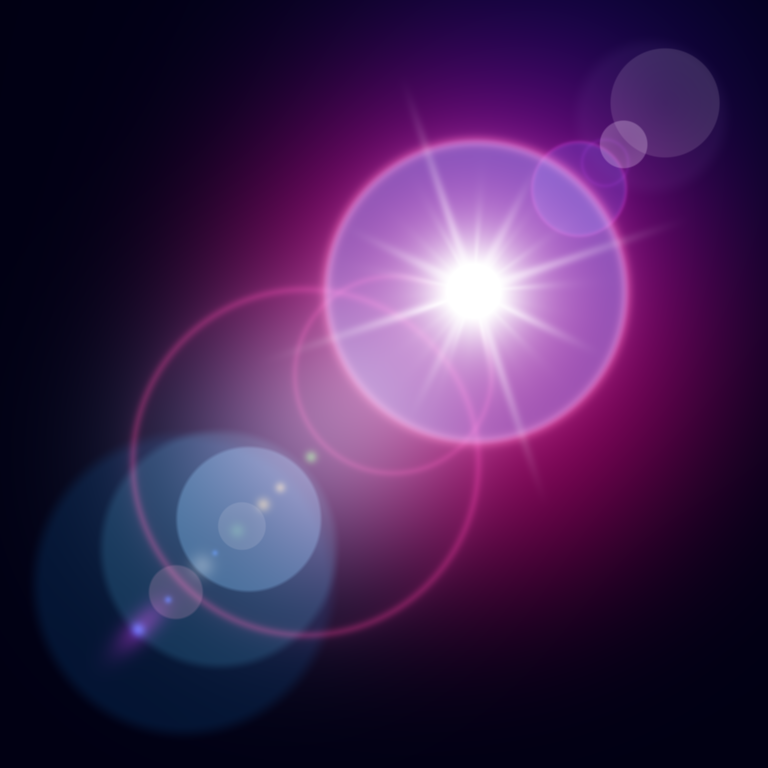
Write a three.js fragment shader that draws this background.

```glsl
// A bright star with a diagonal lens flare over a magenta and violet glow.
// Soft gaussians build the haze; discs, rings and tapered rays are
// screen-blended on top, with all lens ghosts centred on one diagonal axis.
varying vec2 vUv;

const float PI = 3.14159265;
const vec2 STAR = vec2(0.617, 0.621);

vec3 screenBlend(vec3 base, vec3 light) {
  return 1.0 - (1.0 - base) * (1.0 - clamp(light, 0.0, 1.0));
}

float glow(vec2 p, vec2 center, float radius) {
  vec2 d = (p - center) / radius;
  return exp(-dot(d, d));
}

// Filled ghost, slightly brighter toward its rim.
float disc(vec2 p, float axis, float radius, float blur) {
  float d = length(p - vec2(axis));
  float fill = 1.0 - smoothstep(radius - blur, radius + blur, d);
  return fill * mix(0.82, 1.0, min(d / radius, 1.0));
}

// Narrow bright line surrounded by a faint wider halo.
float ring(vec2 p, float axis, float radius, float width) {
  float d = abs(length(p - vec2(axis)) - radius) / width;
  return 0.7 * exp(-d * d) + 0.3 * exp(-d * 0.55);
}

// Two opposite tapered beams through the origin.
float ray(vec2 p, float angle, float reach, float width) {
  vec2 dir = vec2(cos(angle), sin(angle));
  float along = abs(dot(p, dir)) / reach;
  float across = (p.x * dir.y - p.y * dir.x) / width;
  float fade = max(1.0 - along, 0.0);
  return exp(-across * across) * fade * sqrt(fade);
}

vec3 backdrop(vec2 p) {
  vec2 d = p - vec2(0.60, 0.56);
  float red = exp(-pow(dot(d, d) / 0.11, 1.5));
  vec3 color = vec3(0.002, 0.0, 0.075);
  color += vec3(0.58, 0.0, 0.25) * red;
  color += vec3(0.06, 0.025, 0.24) * glow(p, vec2(0.70, 0.80), 0.31);
  color = screenBlend(color, vec3(0.17, 0.27, 0.34) * glow(p, vec2(0.36, 0.40), 0.19));
  return screenBlend(color, vec3(0.28, 0.33, 0.38) * glow(p, vec2(0.47, 0.48), 0.14));
}

vec3 lensGhosts(vec3 color, vec2 p) {
  // Blue discs at the lower left
  color = screenBlend(color, vec3(0.008, 0.075, 0.13) * disc(p, 0.239, 0.194, 0.012));
  color = screenBlend(color, vec3(0.055, 0.13, 0.17) * disc(p, 0.285, 0.153, 0.008));
  color = screenBlend(color, vec3(0.15, 0.24, 0.34) * disc(p, 0.324, 0.094, 0.003));
  color = screenBlend(color, vec3(0.13, 0.12, 0.12) * disc(p, 0.315, 0.031, 0.0015));
  color = screenBlend(color, vec3(0.20, 0.12, 0.15) * disc(p, 0.229, 0.035, 0.002));

  // Violet and grey discs at the upper right
  color = screenBlend(color, vec3(0.045, 0.035, 0.06) * disc(p, 0.848, 0.097, 0.012));
  color = screenBlend(color, vec3(0.13, 0.12, 0.13) * disc(p, 0.866, 0.071, 0.0015));
  color = screenBlend(color, vec3(0.26, 0.23, 0.27) * disc(p, 0.812, 0.031, 0.0015));
  color = screenBlend(color, vec3(0.04, 0.09, 0.25) * disc(p, 0.754, 0.061, 0.004));

  // Thin coloured rings
  color = screenBlend(color, vec3(0.30, 0.06, 0.16) * ring(p, 0.398, 0.225, 0.006));
  color = screenBlend(color, vec3(0.25, 0.05, 0.13) * ring(p, 0.512, 0.128, 0.005));
  color = screenBlend(color, vec3(0.20, 0.04, 0.17) * ring(p, 0.754, 0.061, 0.003));
  return screenBlend(color, vec3(0.08, 0.02, 0.13) * ring(p, 0.788, 0.030, 0.003));
}

vec3 sparks(vec3 color, vec2 p) {
  const vec3 GREEN = vec3(0.22, 0.50, 0.16);
  const vec3 AMBER = vec3(0.50, 0.40, 0.12);
  const vec3 BLUE = vec3(0.12, 0.25, 0.80);
  color = screenBlend(color, GREEN * glow(p, vec2(0.405), 0.008));
  color = screenBlend(color, AMBER * glow(p, vec2(0.365), 0.007));
  color = screenBlend(color, AMBER * glow(p, vec2(0.343), 0.009));
  color = screenBlend(color, GREEN * 0.4 * glow(p, vec2(0.309), 0.010));
  color = screenBlend(color, BLUE * 0.6 * glow(p, vec2(0.280), 0.004));
  color = screenBlend(color, vec3(0.25) * glow(p, vec2(0.263), 0.016));
  color = screenBlend(color, BLUE * 0.8 * glow(p, vec2(0.219), 0.005));
  color = screenBlend(color, BLUE * glow(p, vec2(0.180), 0.009));

  // Violet smear stretched along the flare axis
  vec2 axis = vec2(p.x + p.y, p.y - p.x) * 0.7071;
  vec2 smear = (axis - vec2(0.262, 0.0)) / vec2(0.045, 0.018);
  return screenBlend(color, vec3(0.32, 0.06, 0.36) * exp(-dot(smear, smear)));
}

vec3 star(vec3 color, vec2 p) {
  vec2 q = p - STAR;
  float r = length(q);
  float angle = atan(q.y, q.x);
  color = screenBlend(color, vec3(0.08, 0.26, 0.46) * disc(p, 0.620, 0.196, 0.006));
  color = screenBlend(color, vec3(0.50, 0.20, 0.30) * ring(p, 0.620, 0.196, 0.008));
  color = screenBlend(color, vec3(0.42, 0.40, 0.48) * glow(p, STAR, 0.135));

  // Long and short beams alternate every 45 degrees
  float beams = 0.0;
  for (int i = 0; i < 4; i++) {
    float k = float(i);
    float reach = mix(0.30, 0.19, mod(k, 2.0));
    beams += ray(q, radians(18.5) + k * PI * 0.25, reach, 0.0065);
  }
  float fine = pow(0.5 + 0.25 * sin(angle * 13.0 + 0.6) + 0.25 * sin(angle * 22.0), 4.0);
  beams += fine * 0.8 * exp(-r * r / 0.0065);
  color = screenBlend(color, vec3(0.72, 0.66, 0.74) * beams);
  return screenBlend(color, vec3(1.35) * glow(p, STAR, 0.064));
}

void main() {
  vec3 color = backdrop(vUv);
  color = lensGhosts(color, vUv);
  color = star(color, vUv);
  color = sparks(color, vUv);
  gl_FragColor = vec4(color, 1.0);
}
```
